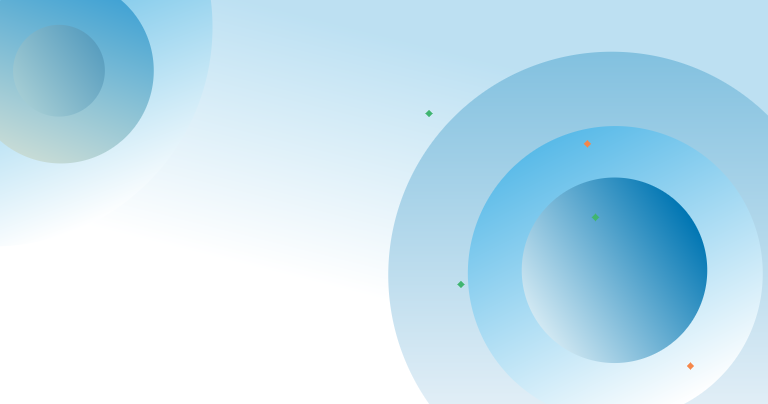
Give the GLSL for this background, as a Shadertoy shader.

```glsl
// Draws soft gradient discs in two concentric groups, with small scattered diamonds, on a pale blue sky.

#define SKY_COLOR vec3(0.74, 0.88, 0.95)
#define SKY_TILT 0.25
#define SKY_START 0.494
#define SKY_SPAN 0.654
#define DIAMOND_SIZE 0.0092
#define GREEN vec3(0.25, 0.71, 0.44)
#define ORANGE vec3(0.96, 0.53, 0.29)

// Coverage of a shape from its signed distance, about one pixel soft.
float coverage(float dist) {
    return clamp(0.5 - dist * iResolution.y, 0.0, 1.0);
}

// Paints a disc whose colour runs from low to high along a direction.
void paintDisc(inout vec3 color, vec2 p, vec2 center, float radius,
               vec2 direction, vec3 low, vec3 high) {
    vec2 q = p - center;
    float t = clamp(0.5 + 0.5 * dot(q, normalize(direction)) / radius, 0.0, 1.0);
    color = mix(color, mix(low, high, t), coverage(length(q) - radius));
}

// Signed distance to a square standing on its corner.
float diamondDistance(vec2 p, float size) {
    return (abs(p.x) + abs(p.y) - size) * 0.7071;
}

void mainImage(out vec4 fragColor, in vec2 fragCoord) {
    // Canvas height is one unit.
    vec2 p = fragCoord / iResolution.y;

    // Tilted sky gradient.
    float skyAmount = clamp((p.y + SKY_TILT * p.x - SKY_START) / SKY_SPAN, 0.0, 1.0);
    vec3 color = mix(vec3(1.0), SKY_COLOR, skyAmount);

    // Upper left group, from the outside in.
    paintDisc(color, p, vec2(-0.017, 0.933), 0.543, vec2(-0.35, 0.94),
              vec3(1.0), vec3(0.0, 0.58, 0.84));
    paintDisc(color, p, vec2(0.151, 0.825), 0.2296, vec2(0.35, 0.94),
              vec3(0.78, 0.86, 0.84), vec3(0.24, 0.63, 0.83));
    paintDisc(color, p, vec2(0.146, 0.825), 0.1136, vec2(0.8, 0.6),
              vec3(0.64, 0.80, 0.83), vec3(0.35, 0.62, 0.75));

    // Lower right group, from the outside in.
    paintDisc(color, p, vec2(1.514, 0.319), 0.553, vec2(0.0, 1.0),
              vec3(0.98, 0.98, 0.99), vec3(0.51, 0.755, 0.875));
    paintDisc(color, p, vec2(1.523, 0.323), 0.365, vec2(-0.45, 0.89),
              vec3(1.0), vec3(0.35, 0.73, 0.91));
    paintDisc(color, p, vec2(1.521, 0.331), 0.2296, vec2(0.82, 0.57),
              vec3(0.82, 0.91, 0.95), vec3(0.0, 0.46, 0.70));

    // Diamonds: position, then 0 for green or 1 for orange.
    vec3 diamonds[5] = vec3[5](
        vec3(1.062, 0.719, 0.0), vec3(1.454, 0.644, 1.0), vec3(1.474, 0.462, 0.0),
        vec3(1.141, 0.296, 0.0), vec3(1.709, 0.094, 1.0));
    for (int i = 0; i < 5; i++) {
        float dist = diamondDistance(p - diamonds[i].xy, DIAMOND_SIZE);
        color = mix(color, mix(GREEN, ORANGE, diamonds[i].z), coverage(dist));
    }

    fragColor = vec4(color, 1.0);
}
```
